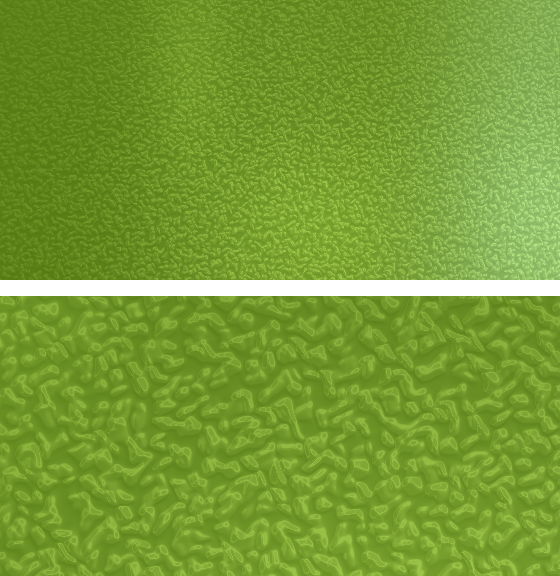
Top: the whole. Bottom: its middle third, enlarged.
Write a Shadertoy shader that draws this texture.

```glsl
// Green embossed foil: a broad gradient with soft reflections, covered in
// small wrinkled bumps. The bumps are a warped cellular height field, and
// its gradient gives thin curved glints, shaded sides and dark creases.

vec3 hash3(vec2 cell) {
    vec3 h = fract(cell.xyx * vec3(0.1031, 0.1030, 0.0973));
    h += dot(h, h.yxz + 33.33);
    return fract((h.xxy + h.yzz) * h.zyx);
}

// Layered sines bend the grain in all directions
vec2 warp(vec2 q) {
    vec2 w = sin(q.yx * vec2(1.37, -1.13) + vec2(0.0, 1.9) + 1.7 * sin(q * 0.47));
    vec2 turned = mat2(0.8, 0.6, -0.6, 0.8) * q;
    return q + 0.22 * w + 0.12 * sin(turned.yx * vec2(2.9, -3.3) + 2.0 * w.yx);
}

// Sum of soft domes, each stretched along its own random direction
float bumpHeight(vec2 p) {
    vec2 q = warp(50.0 * (p + vec2(0.07, 0.12) * p * p));
    vec2 cell = floor(q);
    float height = 0.0;
    for (int y = -1; y <= 1; y++) {
        for (int x = -1; x <= 1; x++) {
            vec2 id = cell + vec2(x, y);
            vec3 rnd = hash3(id);
            vec2 d = q - id - 0.1 - 0.8 * rnd.xy;
            float angle = 6.283 * fract(rnd.z * 7.0 + rnd.x);
            float across = dot(d, vec2(cos(angle), sin(angle)));
            height += (0.4 + 0.8 * rnd.z) * exp(-4.8 * dot(d, d) - 5.0 * across * across);
        }
    }
    return height;
}

// Soft round patch of reflected light
float glow(vec2 p, vec2 center, vec2 size) {
    vec2 d = (p - center) / size;
    return exp(-dot(d, d));
}

vec3 foilColor(vec2 p) {
    vec3 olive = vec3(0.365, 0.515, 0.100);
    vec3 leaf = vec3(0.460, 0.610, 0.185);
    vec3 lime = vec3(0.540, 0.705, 0.225);
    vec3 mint = vec3(0.535, 0.700, 0.345);
    vec3 pale = vec3(0.640, 0.825, 0.490);
    vec3 color = mix(olive, leaf, smoothstep(0.05, 1.1, p.x) * (1.0 - 0.45 * p.y));
    color = mix(color, lime, 0.70 * glow(p, vec2(1.15, 0.18), vec2(0.38, 0.30)));
    color = mix(color, lime, 0.35 * glow(p, vec2(0.68, 0.75), vec2(0.14, 0.40)));
    color = mix(color, mint, 0.90 * smoothstep(1.25, 1.95, p.x + 0.1 * (0.5 - p.y)));
    return mix(color, pale, 0.75 * glow(p, vec2(1.98, 0.2), vec2(0.30, 0.38)));
}

// Thin bright line where a slope just faces the light
float glintLine(float slope) {
    return smoothstep(0.7, 1.1, slope) * (1.0 - smoothstep(1.3, 2.0, slope));
}

void mainImage(out vec4 fragColor, in vec2 fragCoord) {
    vec2 p = fragCoord / iResolution.y;
    p.x *= 2.0 * iResolution.y / iResolution.x;

    // Gradient of the relief, lit from two sides
    vec2 e = vec2(0.0015, 0.0);
    float height = bumpHeight(p);
    vec2 right = p + e.xy;
    vec2 above = p + e.yx;
    vec2 gradient = vec2(bumpHeight(right) - height, bumpHeight(above) - height) / 0.08;
    float facing = -dot(gradient, vec2(0.55, 0.83));
    float sideways = -dot(gradient, vec2(-0.87, 0.50));

    // Bumps are faint at the dark left and near the top
    float relief = mix(0.5, 1.0, smoothstep(0.0, 0.9, p.x));
    relief *= 1.0 - 0.3 * smoothstep(0.4, 1.0, p.y);

    float shade = 0.035 * tanh(1.5 * facing);
    float crease = 0.045 * (1.0 - smoothstep(0.10, 0.34, height));
    float glint = max(glintLine(facing), 0.7 * glintLine(sideways));
    vec3 color = foilColor(p);
    color += relief * (shade - crease) * vec3(1.0, 1.0, 0.75);
    color += relief * glint * vec3(0.075, 0.085, 0.055);
    fragColor = vec4(clamp(color, 0.0, 1.0), 1.0);
}
```
